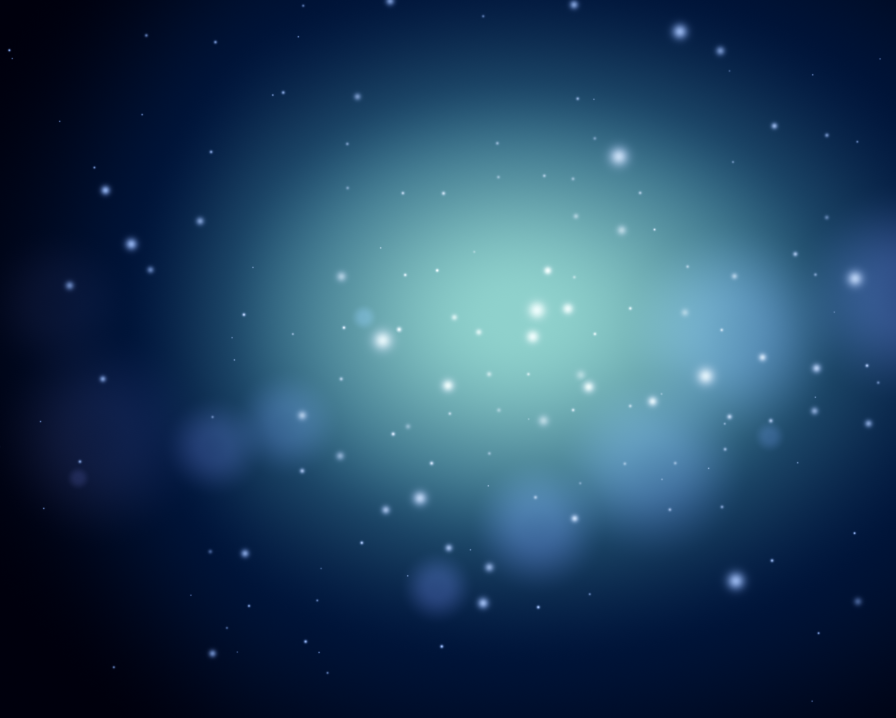
A WebGL 2 fragment shader for this background:

```glsl
#version 300 es
precision highp float;

uniform vec2 u_resolution;
out vec4 outColor;

// Soft discs: centre, radius, strength
const vec4 GLOWS[12] = vec4[12](
  vec4(0.30, 0.378, 0.075, 0.85), vec4(0.40, 0.410, 0.080, 0.75),
  vec4(0.61, 0.182, 0.055, 1.00), vec4(0.75, 0.267, 0.100, 1.05),
  vec4(0.91, 0.350, 0.140, 0.90), vec4(1.02, 0.536, 0.160, 0.95),
  vec4(1.26, 0.590, 0.160, 1.10), vec4(0.14, 0.390, 0.160, 0.45),
  vec4(0.08, 0.577, 0.110, 0.25), vec4(0.508, 0.558, 0.020, 0.75),
  vec4(1.073, 0.392, 0.024, 0.70), vec4(0.11, 0.334, 0.018, 0.60));

// Large stars: centre, radius
const vec3 STARS[16] = vec3[16](
  vec3(0.749, 0.568, 0.020), vec3(0.534, 0.526, 0.024),
  vec3(0.863, 0.782, 0.023), vec3(0.984, 0.476, 0.021),
  vec3(0.743, 0.531, 0.015), vec3(0.792, 0.570, 0.013),
  vec3(0.625, 0.463, 0.015), vec3(0.821, 0.461, 0.014),
  vec3(0.586, 0.306, 0.017), vec3(1.192, 0.612, 0.019),
  vec3(1.026, 0.191, 0.021), vec3(0.948, 0.956, 0.018),
  vec3(0.184, 0.660, 0.014), vec3(0.674, 0.160, 0.013),
  vec3(0.148, 0.735, 0.011), vec3(0.910, 0.441, 0.012));

vec3 hash3(vec2 cell) {
  vec3 q = vec3(dot(cell, vec2(127.1, 311.7)),
                dot(cell, vec2(269.5, 183.3)),
                dot(cell, vec2(419.2, 371.9)));
  return fract(sin(q) * 43758.55);
}

float starLight(float dist, float radius) {
  float t = dist / max(radius, 1.3 / u_resolution.y);
  return exp(-3.0 * t * t);
}

// Jittered star per cell, thinning away from the bright centre
float starField(vec2 p, float size, float density, float minR, float maxR) {
  vec2 cell = floor(p / size);
  vec3 h = hash3(cell + size * 100.0);
  vec2 pos = (cell + 0.22 + 0.56 * h.xy) * size;
  vec2 away = (pos - vec2(0.74, 0.54)) * vec2(0.9, 1.15);
  float chance = density * (0.07 + 0.93 * exp(-6.0 * dot(away, away)));
  vec3 kind = hash3(cell + 57.0);
  float radius = mix(minR, maxR, pow(kind.x, 4.0));
  return step(h.z, chance) * mix(0.45, 1.0, kind.y) * starLight(length(p - pos), radius);
}

// Central light falling from aqua through blue to near black
vec3 backdrop(vec2 p) {
  vec2 q = p - vec2(0.72, 0.56);
  q *= vec2(q.x > 0.0 ? 0.78 : 0.86, 1.1);
  float d = length(q) + 0.1 * (1.0 - smoothstep(0.0, 0.4, p.x));
  vec3 col = mix(vec3(0.0, 0.085, 0.235), vec3(0.0, 0.0, 0.05), smoothstep(0.45, 0.86, d));
  col = mix(vec3(0.17, 0.38, 0.50), col, smoothstep(0.22, 0.54, d));
  return mix(vec3(0.56, 0.82, 0.80), col, smoothstep(0.02, 0.37, d));
}

void main() {
  vec2 p = gl_FragCoord.xy / u_resolution.y;
  p.x += 0.5 * (1.25 - u_resolution.x / u_resolution.y);
  vec3 col = backdrop(p);

  // Out-of-focus discs
  for (int i = 0; i < 12; i++) {
    vec4 g = GLOWS[i];
    float disc = 1.0 - smoothstep(0.2 * g.z, g.z, length(p - g.xy));
    col += vec3(0.13, 0.13, 0.21) * g.w * disc * (1.0 - 0.4 * col.g);
  }

  // Stars
  float light = 0.0;
  for (int i = 0; i < 16; i++) {
    light = max(light, 0.92 * starLight(length(p - STARS[i].xy), STARS[i].z));
  }
  light = max(light, starField(p, 0.065, 0.75, 0.004, 0.013));
  light = max(light, starField(p + 3.1, 0.047, 0.50, 0.003, 0.007));
  light = max(light, 0.7 * starField(p + 7.7, 0.030, 0.30, 0.002, 0.004));

  // Blue halos in the dark, white cores in the light
  vec3 tint = mix(vec3(0.42, 0.58, 0.92), vec3(0.95, 1.0, 1.0), clamp(0.25 * light + 1.1 * col.g, 0.0, 1.0));
  col = mix(col, tint, light);

  // Fine dither against banding
  col += (hash3(gl_FragCoord.xy).x - 0.5) / 255.0;
  outColor = vec4(clamp(col, 0.0, 1.0), 1.0);
}
```
